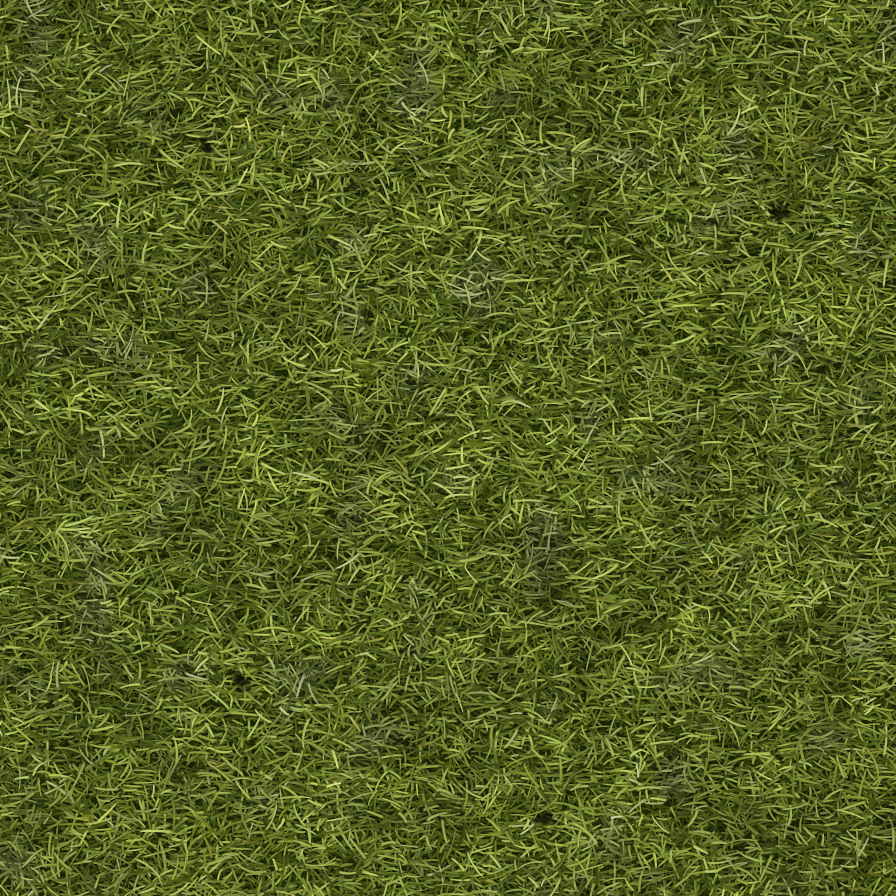
Write a WebGL 2 fragment shader that draws this texture.

```glsl
#version 300 es
precision highp float;
precision highp int;
// A dense lawn seen from above: thin curved blades scattered on many shifted
// grids, painted from dark undergrowth up to bright tips with soft contact
// shadows. Gradient noise adds broad shading, pale patches and ragged gaps.

uniform vec2 u_resolution;
out vec4 fragColor;

const int LAYERS = 26;
const float CELLS = 44.0;

// Four random values in 0..1 from an integer key
vec4 hash4(ivec4 key) {
    uvec4 v = uvec4(key) * 1664525u + 1013904223u;
    for (int i = 0; i < 2; i++) {
        v.x += v.y * v.w;
        v.y += v.z * v.x;
        v.z += v.x * v.y;
        v.w += v.y * v.z;
        v ^= v >> 16u;
    }
    return vec4(v >> 8u) / 16777216.0;
}

float cornerSlope(ivec2 corner, vec2 offset) {
    float a = 6.2832 * hash4(ivec4(corner, 71, 5)).x;
    return dot(vec2(cos(a), sin(a)), offset);
}

float gradientNoise(vec2 p) {
    ivec2 c = ivec2(floor(p));
    vec2 f = fract(p);
    vec2 s = f * f * f * (f * (f * 6.0 - 15.0) + 10.0);
    float low = mix(cornerSlope(c, f), cornerSlope(c + ivec2(1, 0), f - vec2(1, 0)), s.x);
    float high = mix(cornerSlope(c + ivec2(0, 1), f - vec2(0, 1)),
                     cornerSlope(c + ivec2(1, 1), f - vec2(1, 1)), s.x);
    return mix(low, high, s.y);
}

// Olive ramp from deep shade (0) to sunlit tip (1 and above)
vec3 grassColor(float tone) {
    return vec3(0.13, 0.17, 0.02) + tone * vec3(0.42, 0.43, 0.10 + 0.11 * tone);
}

// Paints one blade and its shadow over the grass below; lengths are in cells
void paintBlade(inout vec3 grass, vec2 p, vec4 shape, vec4 look, float depth, float soft) {
    float angle = 6.2832 * shape.z;
    angle -= 0.28 * sin(2.0 * angle);               // favour flat-lying blades
    float halfLength = mix(0.33, 0.92, shape.w * shape.w * 0.6 + shape.w * 0.4);
    vec2 axis = vec2(cos(angle), sin(angle));
    float along = dot(p, axis) / halfLength;
    if (abs(along) >= 1.0) return;

    float bend = (look.x - 0.5) * 0.45 * halfLength;
    float d = abs(dot(p, vec2(-axis.y, axis.x)) - bend * (along * along - 0.4));
    float ends = 1.0 - smoothstep(0.7, 1.0, abs(along));
    float width = mix(0.036, 0.062, look.y) * (1.0 - 0.3 * along);
    float cover = clamp((width - d) / soft + 0.5, 0.0, 1.0) * ends;
    float shadow = (1.0 - smoothstep(0.0, 0.2, d)) * ends;

    float tone = max(0.7 * depth + 1.1 * look.z - 0.35 + 0.1 * along, 0.0);
    vec3 blade = grassColor(tone);
    blade += vec3(0.07, 0.01, -0.03) * (look.w - 0.6);
    blade.b += 0.14 * smoothstep(0.85, 1.0, look.w) * tone;   // dry, pale blades
    grass = mix(grass * (1.0 - 0.18 * shadow), blade, cover);
}

void main() {
    float side = min(u_resolution.x, u_resolution.y);
    vec2 uv = gl_FragCoord.xy / side;
    float soft = CELLS * max(1.0 / side, 0.0012);
    vec3 grass = vec3(0.13, 0.16, 0.02);

    // Blades, lowest layer first
    for (int layer = 0; layer < LAYERS; layer++) {
        vec2 p = uv * CELLS + float(layer) * vec2(0.37, 0.71) + 8.0;
        ivec2 home = ivec2(floor(p));
        float depth = float(layer) / float(LAYERS - 1);
        for (int y = -1; y <= 1; y++) {
            for (int x = -1; x <= 1; x++) {
                ivec2 cell = home + ivec2(x, y);
                vec4 shape = hash4(ivec4(cell, layer, 1));
                vec4 look = hash4(ivec4(cell, layer, 2));
                paintBlade(grass, p - vec2(cell) - shape.xy, shape, look, depth, soft);
            }
        }
    }

    // Broad light and shade, then faint pale patches
    grass *= 1.0 + 0.16 * gradientNoise(uv * 7.0 + 3.0) + 0.22 * gradientNoise(uv * 19.0 + 40.0);
    float pale = smoothstep(0.12, 0.55, gradientNoise(uv * 14.0 + 90.0));
    grass = mix(grass, vec3(dot(grass, vec3(0.35, 0.55, 0.1))) + vec3(0.05, 0.06, 0.0), 0.3 * pale);

    // A few small ragged gaps
    vec2 plot = uv * 2.0;
    vec2 gap = 0.15 + 0.7 * hash4(ivec4(ivec2(floor(plot)), 9, 3)).xy;
    float gapDistance = length(fract(plot) - gap) * 0.5 + 0.014 * gradientNoise(uv * 110.0);
    grass *= mix(0.3, 1.0, smoothstep(0.002, 0.013, gapDistance));

    fragColor = vec4(clamp(grass, 0.0, 1.0), 1.0);
}
```
